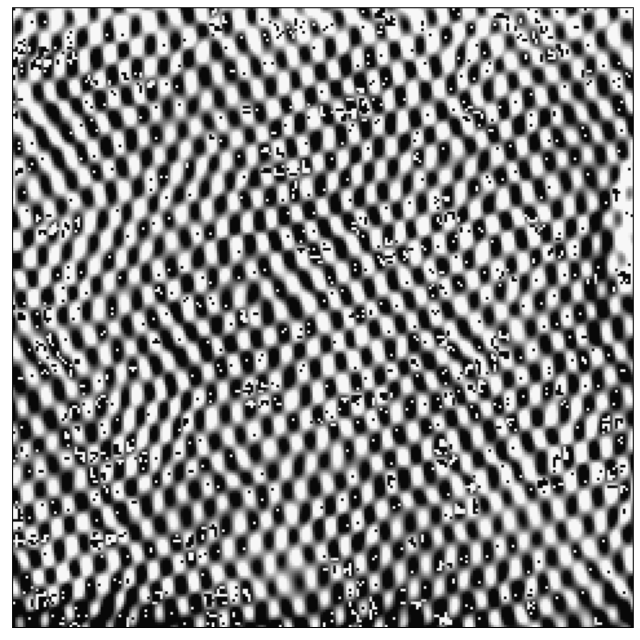
A three.js fragment shader for this pattern:

```glsl
// A framed grey field of tall dark and light blobs in slanted checkered rows.
// Two crossed cosine waves make the blobs; noise bends and fades them, and
// small inverted specks and squiggles sit on the extremes of a coarse grid.

varying vec2 vUv;

const float TAU = 6.2831853;
const float GRID = 240.0;                        // coarse samples per side
const vec2 FRAME_LOW = vec2(0.0198, 0.0195);
const vec2 FRAME_HIGH = vec2(0.9894, 0.9878);
const float LINE_HALF = 0.0008;
const float SOFT = 0.0009;
const vec2 FALLING_STEP = vec2(0.0234, -0.0296); // to the dark blob lower right
const vec2 RISING_STEP = vec2(0.0158, 0.0400);   // to the dark blob upper right
const vec2 DARK_ORIGIN = vec2(0.491, 0.604);     // centre of one dark blob
const float INK = 0.03;
const float PAPER = 0.97;

float hash(vec2 p) {
  vec3 q = fract(vec3(p.xyx) * 0.1031);
  q += dot(q, q.yzx + 33.33);
  return fract((q.x + q.y) * q.z);
}

float noise(vec2 p) {
  vec2 i = floor(p);
  vec2 f = fract(p);
  f = f * f * (3.0 - 2.0 * f);
  return mix(mix(hash(i), hash(i + vec2(1.0, 0.0)), f.x),
             mix(hash(i + vec2(0.0, 1.0)), hash(i + 1.0), f.x), f.y);
}

// Position counted in steps along the two lattice vectors a and b.
vec2 latticeCoord(vec2 p, vec2 a, vec2 b) {
  return vec2(p.x * b.y - p.y * b.x, a.x * p.y - a.y * p.x) / (a.x * b.y - a.y * b.x);
}

// Uneven light: bright top and right rim, dark foot, mottled borders.
float shading(vec2 p) {
  float rim = min(min(p.x - FRAME_LOW.x, FRAME_HIGH.x - p.x),
                  min(p.y - FRAME_LOW.y, FRAME_HIGH.y - p.y));
  float mottle = noise(p * 17.0 + 61.0) - 0.5;
  float shade = 0.6 * (noise(p * 9.0 + 23.0) - 0.5);
  shade += 1.6 * mottle * (1.0 - smoothstep(0.0, 0.06, rim));
  shade += 0.6 * smoothstep(0.88, 0.99, p.y);
  shade -= (1.3 - 0.7 * p.x) * (1.0 - smoothstep(0.02, 0.1, p.y));
  float whiteBand = smoothstep(0.5, 0.58, p.y) * (1.0 - smoothstep(0.7, 0.78, p.y));
  float darkBand = smoothstep(0.44, 0.52, p.y) * (1.0 - smoothstep(0.68, 0.76, p.y));
  shade += 1.6 * whiteBand * smoothstep(0.945, 0.98, p.x);
  shade -= 0.8 * darkBand * smoothstep(0.91, 0.935, p.x) * (1.0 - smoothstep(0.94, 0.96, p.x));
  return shade;
}

// Signed wave height: negative in dark blobs, positive in light ones.
float waveHeight(vec2 p) {
  vec2 bend = vec2(noise(p * 6.0 + 3.0), noise(p * 6.0 + 41.0)) - 0.5;
  vec2 jitter = vec2(noise(p * 34.0 + 7.0), noise(p * 34.0 + 90.0)) - 0.5;
  vec2 steps = latticeCoord(p - DARK_ORIGIN, FALLING_STEP, RISING_STEP);
  steps += 0.4 * bend + 0.2 * jitter;
  vec2 strength = vec2(mix(0.45, 1.45, noise(p * 11.0 + 15.0)),
                       mix(0.6, 1.5, noise(p * 11.0 + 77.0)));
  return shading(p) - dot(strength, cos(TAU * steps));
}

// 1 where a coarse sample has flipped to the opposite tone.
float flipped(vec2 cell, float height) {
  float extreme = abs(height);
  float lone = step(0.966, hash(cell + 311.0)) * step(1.2, extreme);
  float burst = smoothstep(0.7, 0.82, noise(cell * 0.09 + 130.0));
  float ridge = abs(noise(cell * 0.38 + 57.0) - 0.5);
  float squiggle = step(ridge, 0.11 * burst) * step(0.7, extreme) * step(0.01, burst);
  return max(lone, squiggle);
}

float sampleTone(vec2 cell) {
  vec2 p = mix(FRAME_LOW, FRAME_HIGH, (cell + 0.5) / GRID);
  float height = waveHeight(p);
  float tone = clamp(0.52 + 0.47 * height, INK, PAPER);
  return mix(tone, 1.0 - tone, flipped(cell, height));
}

// Blend the four nearest coarse samples.
float fieldTone(vec2 uv) {
  vec2 g = (uv - FRAME_LOW) / (FRAME_HIGH - FRAME_LOW) * GRID - 0.5;
  vec2 cell = floor(g);
  vec2 f = smoothstep(0.1, 0.9, fract(g));
  float lower = mix(sampleTone(cell), sampleTone(cell + vec2(1.0, 0.0)), f.x);
  float upper = mix(sampleTone(cell + vec2(0.0, 1.0)), sampleTone(cell + 1.0), f.x);
  return mix(lower, upper, f.y);
}

float boxDistance(vec2 p, vec2 low, vec2 high) {
  vec2 d = abs(p - 0.5 * (low + high)) - 0.5 * (high - low);
  return length(max(d, 0.0)) + min(max(d.x, d.y), 0.0);
}

void main() {
  float d = boxDistance(vUv, FRAME_LOW, FRAME_HIGH);
  float inside = 1.0 - smoothstep(-SOFT, SOFT, d);
  float line = 1.0 - smoothstep(LINE_HALF - SOFT, LINE_HALF + SOFT, abs(d));

  float tone = mix(1.0, fieldTone(vUv), inside);
  tone = mix(tone, 0.0, line);
  gl_FragColor = vec4(vec3(tone), 1.0);
}
```
